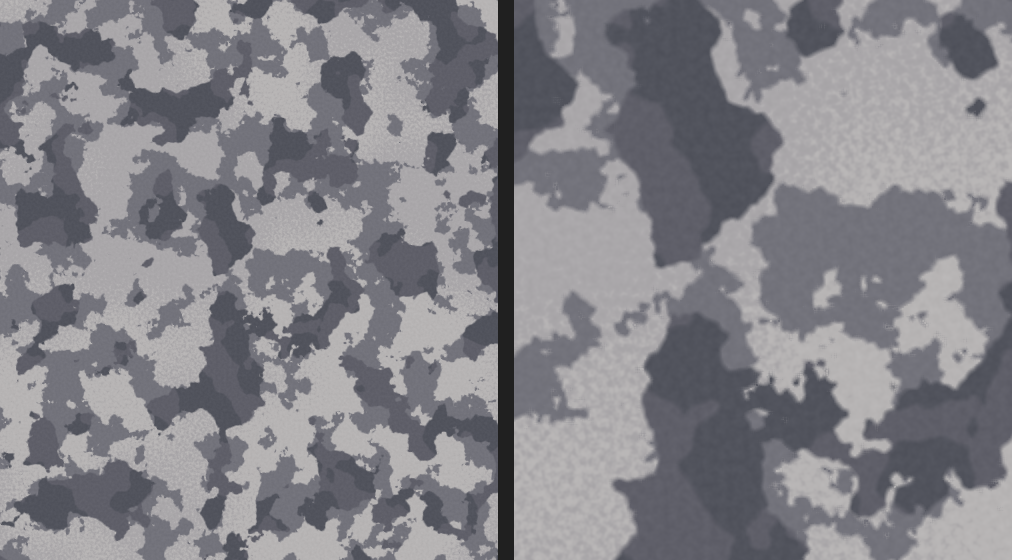
Left, the full canvas; right, a detail of the centre.
Reproduce this pattern procedurally as a WebGL 2 fragment shader.

```glsl
#version 300 es
precision highp float;
// Grey urban camouflage: ragged mid and dark blots scattered on a pale cloth.
// Each layer is a thresholded sum of gradient noise, scaled to unit deviation
// so that its threshold sets the share of the area it covers.

uniform vec2 u_resolution;
out vec4 outColor;

const vec3 CLOTH_SHADE = vec3(0.665, 0.655, 0.665);
const vec3 CLOTH_LIGHT = vec3(0.715, 0.705, 0.705);
const vec3 MID_GREY    = vec3(0.450, 0.450, 0.483);
const vec3 DARK_GREY   = vec3(0.372, 0.372, 0.410);
const vec3 DEEP_GREY   = vec3(0.318, 0.326, 0.362);

const float NOISE_DEVIATION = 0.212;
const float EDGE_SOFTNESS = 0.0017;  // half width, in canvas heights

float hash(vec2 p) {
    return fract(sin(dot(p, vec2(127.1, 311.7))) * 43758.5453);
}

// Slope contribution of one lattice corner
float corner(vec2 cell, vec2 offset) {
    float angle = 6.28318 * hash(cell);
    return dot(vec2(cos(angle), sin(angle)), offset);
}

float gradientNoise(vec2 p) {
    vec2 cell = floor(p);
    vec2 f = p - cell;
    vec2 blend = f * f * (3.0 - 2.0 * f);
    vec2 right = vec2(1.0, 0.0);
    vec2 up = vec2(0.0, 1.0);
    float low = mix(corner(cell, f), corner(cell + right, f - right), blend.x);
    float high = mix(corner(cell + up, f - up), corner(cell + 1.0, f - 1.0), blend.x);
    return mix(low, high, blend.y);
}

// Rotated octaves of noise with zero mean and unit deviation
float fractalNoise(vec2 p, float gain, int octaves) {
    const mat2 turn = mat2(1.6, 1.2, -1.2, 1.6);
    float sum = 0.0;
    float power = 0.0;
    float amplitude = 1.0;
    for (int i = 0; i < octaves; i++) {
        sum += amplitude * gradientNoise(p);
        power += amplitude * amplitude;
        amplitude *= gain;
        p = turn * p + vec2(17.3, 9.7);
    }
    return sum / (sqrt(power) * NOISE_DEVIATION);
}

// Coverage of the region where the field exceeds the threshold
float blotMask(float field, float threshold) {
    float softness = fwidth(field) * max(EDGE_SOFTNESS * u_resolution.y, 0.6);
    return smoothstep(-softness, softness, field - threshold);
}

void main() {
    vec2 p = gl_FragCoord.xy / u_resolution.y;

    // Mid blots lean towards the dark ones and are more broken up
    float darkField = fractalNoise(p * 10.0 + 31.4, 0.46, 5);
    float midField = 0.4 * darkField + 0.92 * fractalNoise(p * 12.5 + 67.1, 0.56, 5);
    float deepField = fractalNoise(p * 11.0 + 103.7, 0.42, 4);

    // Pale cloth with slow shading
    float weave = fractalNoise(p * 210.0 + 5.2, 0.5, 2);
    float shading = fractalNoise(p * 2.5 + 83.9, 0.5, 3) + 0.35 * weave;
    vec3 color = mix(CLOTH_SHADE, CLOTH_LIGHT, smoothstep(-0.9, 0.9, shading));

    // Printed layers, palest first
    color = mix(color, MID_GREY, blotMask(midField, 0.13));
    vec3 darkInk = mix(DARK_GREY, DEEP_GREY, blotMask(deepField, 0.04));
    color = mix(color, darkInk, blotMask(darkField, 0.55));

    // Fine cloth grain
    color += 0.005 * weave;
    outColor = vec4(color, 1.0);
}
```
